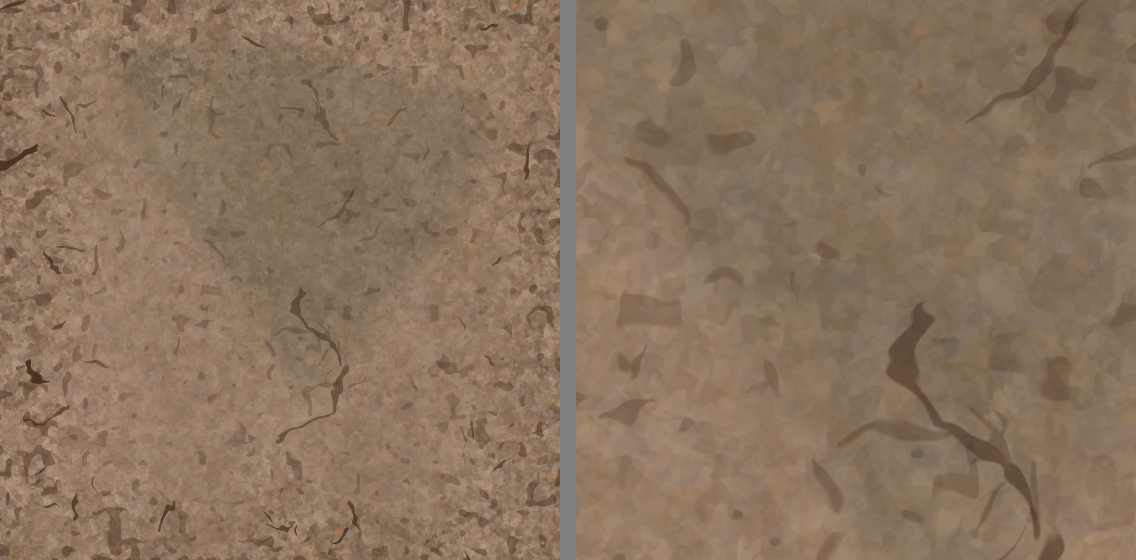
Left: the whole. Right: its middle third, enlarged.
This texture is drawn by a three.js fragment shader. Its source:

```glsl
varying vec2 vUv;

const vec3 EARTH = vec3(0.588, 0.488, 0.399);
const vec3 DAMP_SHIFT = vec3(-0.068, -0.046, -0.040);
const vec3 PINK_SHIFT = vec3(0.018, 0.010, 0.014);
const vec3 CRACK = vec3(0.25, 0.16, 0.10);
const vec3 ORANGE = vec3(0.78, 0.47, 0.30);
const vec3 PALE = vec3(0.66, 0.61, 0.54);

vec2 hash2(vec2 p) {
  vec3 q = fract(vec3(p.xyx) * vec3(0.1031, 0.1030, 0.0973));
  q += dot(q, q.yzx + 33.33);
  return fract((q.xx + q.yz) * q.zy);
}

float noise(vec2 p) {
  vec2 i = floor(p), f = fract(p);
  f = f * f * (3.0 - 2.0 * f);
  float low = mix(hash2(i).x, hash2(i + vec2(1.0, 0.0)).x, f.x);
  float high = mix(hash2(i + vec2(0.0, 1.0)).x, hash2(i + 1.0).x, f.x);
  return mix(low, high, f.y);
}

float fbm(vec2 p) {
  float sum = 0.0, amp = 0.5;
  for (int i = 0; i < 4; i++) {
    sum += amp * noise(p);
    p = p * 2.03 + 17.3;
    amp *= 0.5;
  }
  return sum / 0.9375;
}

vec2 warp(vec2 p, float scale, float amount) {
  return p + amount * (vec2(noise(p * scale), noise(p * scale + 41.7)) - 0.5);
}

// Flat irregular flakes with softened borders: x is tone, y is hue
vec2 flakes(vec2 p, float scale) {
  p = warp(p * scale, 1.6, 1.1) + scale;
  vec2 cell = floor(p), sum = vec2(0.0);
  float total = 0.0;
  for (int y = -1; y <= 1; y++) {
    for (int x = -1; x <= 1; x++) {
      vec2 id = cell + vec2(float(x), float(y));
      float weight = exp(-18.0 * length(id + hash2(id) - p));
      sum += weight * hash2(id + 73.0);
      total += weight;
    }
  }
  return sum / total - 0.5;
}

// Signed distance to the line a-b, positive on its left
float leftOf(vec2 p, vec2 a, vec2 b) {
  vec2 d = normalize(b - a);
  return d.x * (p.y - a.y) - d.y * (p.x - a.x);
}

float crack(vec2 p, vec2 a, vec2 b, float width) {
  vec2 d = b - a;
  float t = clamp(dot(p - a, d) / dot(d, d), 0.0, 1.0);
  float w = width * (0.35 + 0.65 * sin(3.1416 * t)) * (0.3 + 1.4 * noise(p * 70.0));
  return 1.0 - smoothstep(w - 0.0012, w + 0.0015, length(p - a - d * t));
}

// Short random cracks, strongest near the border
float scatteredCracks(vec2 p) {
  float dark = 0.0;
  for (int i = 0; i < 56; i++) {
    vec2 id = vec2(float(i), 9.0);
    vec2 a = hash2(id), h = hash2(id + 60.0);
    float border = smoothstep(0.25, 0.48, max(abs(a.x - 0.5), abs(a.y - 0.5)));
    vec2 dir = vec2(cos(h.x * 6.283), sin(h.x * 6.283));
    vec2 b = a + dir * mix(0.015, 0.055, h.y);
    dark = max(dark, crack(p, a, b, mix(0.0018, 0.0042, h.y)) * mix(0.28, 0.75, border));
  }
  return dark;
}

// Round pebble mask; y selects its colour
vec2 pebbles(vec2 p, float scale) {
  p = warp(p * scale, 2.0, 0.25);
  vec2 id = floor(p), h = hash2(id + 211.0);
  float radius = mix(0.10, 0.25, h.y);
  float disc = 1.0 - smoothstep(radius - 0.05, radius + 0.05, length(fract(p) - 0.3 - 0.4 * hash2(id)));
  return vec2(disc * step(0.94, h.x), hash2(id + 307.0).y);
}

void main() {
  vec2 p = vUv;
  vec2 bent = warp(warp(p, 22.0, 0.030), 75.0, 0.010);
  float cloud = fbm(p * 6.0) - 0.5;
  vec2 off = abs(p - 0.5);
  float rough = smoothstep(0.30, 0.50, max(off.x, off.y) + cloud * 0.22);

  // Damp wedge, broad at the top and narrow below
  vec2 q = p + 0.05 * cloud;
  float wedge = min(leftOf(q, vec2(0.20, 0.78), vec2(0.52, 0.31)),
                    leftOf(q, vec2(0.57, 0.31), vec2(0.87, 0.65)));
  wedge = min(wedge, min(min(q.x - 0.20, 0.865 - q.x), 0.93 - q.y + 0.25 * min(0.5 - q.x, 0.0)));
  float damp = smoothstep(-0.025, 0.04, wedge);
  float pink = 1.0 - smoothstep(0.03, 0.20, length((p - vec2(0.16, 0.25)) * vec2(1.3, 0.8)));

  // Layered flakes and broad stains
  vec2 coarse = flakes(p, 46.0), medium = flakes(p, 88.0), fine = flakes(p, 150.0);
  float tone = 0.050 * coarse.x + 0.068 * medium.x + 0.048 * fine.x;
  tone *= mix(0.85, 1.75, rough) * mix(1.0, 0.85, damp);
  tone += 0.09 * cloud - 0.025 * rough;
  vec3 color = EARTH + damp * DAMP_SHIFT + pink * PINK_SHIFT + tone * vec3(1.0, 0.96, 0.90);
  color += (0.020 * coarse.y + 0.025 * medium.y) * vec3(0.6, 0.0, -0.8);

  // Dark bean-shaped pits, gathered in clusters
  float pits = noise(warp(p, 60.0, 0.012) * 58.0);
  float gather = 0.10 * rough + 0.22 * (fbm(p * 9.0 + 30.0) - 0.5);
  pits = smoothstep(0.83, 0.90, pits + gather);
  color = mix(color, CRACK, pits * mix(0.24, 0.42, rough));

  // Main crack, then side cracks and scattered ones
  float seam = crack(bent, vec2(0.535, 0.48), vec2(0.54, 0.42), 0.006);
  seam = max(seam, crack(bent, vec2(0.54, 0.42), vec2(0.61, 0.35), 0.005));
  seam = max(seam, crack(bent, vec2(0.625, 0.35), vec2(0.585, 0.26), 0.008));
  seam = max(seam, crack(bent, vec2(0.585, 0.255), vec2(0.495, 0.20), 0.005));
  float side = crack(bent, vec2(0.54, 0.863), vec2(0.612, 0.76), 0.005);
  side = max(side, crack(bent, vec2(0.573, 0.60), vec2(0.65, 0.664), 0.004));
  float border = crack(bent, vec2(-0.01, 0.695), vec2(0.06, 0.74), 0.005);
  border = max(border, crack(bent, vec2(0.04, 0.365), vec2(0.08, 0.31), 0.005));
  float dark = max(max(seam * 0.50, side * 0.36), max(border * 0.85, scatteredCracks(bent)));
  color = mix(color, CRACK, dark);

  // Sparse pale and orange pebbles
  vec2 stone = pebbles(p, 44.0);
  color = mix(color, mix(PALE, ORANGE, step(0.72, stone.y)), stone.x * mix(0.12, 0.65, rough));
  gl_FragColor = vec4(color, 1.0);
}
```
